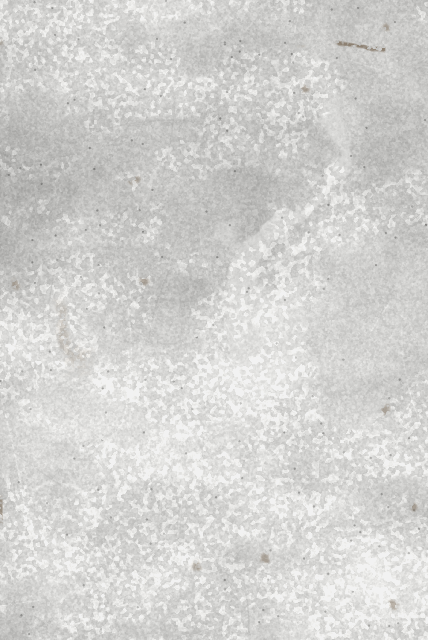
Write a WebGL 2 fragment shader that draws this texture.

```glsl
#version 300 es
precision highp float;
// Weathered pale concrete with a mineral stain, flecks, scratches and rust.
uniform vec2 u_resolution;
out vec4 fragColor;

vec3 hash(vec2 p) {
  vec3 q = fract(p.xyx * vec3(0.1031, 0.1030, 0.0973));
  q += dot(q, q.yxz + 33.33);
  return fract((q.xxy + q.yzz) * q.zyx);
}

// Cellular noise: x = smooth blend of cell values, y = nearest distance, z = nearest id
vec3 cells(vec2 p) {
  vec2 cell = floor(p), f = fract(p), sum = vec2(0.0);
  float nearest = 9.0, id = 0.0;
  for (int y = -1; y <= 1; y++)
    for (int x = -1; x <= 1; x++) {
      vec2 o = vec2(x, y);
      vec3 h = hash(cell + o);
      float d = length(o + h.xy - f);
      sum += vec2(h.z, 1.0) * exp(-7.0 * d * d);
      if (d < nearest) { nearest = d; id = h.z; }
    }
  return vec3(sum.x / sum.y, nearest, id);
}

float clouds(vec2 p) {
  float sum = 0.0, amp = 0.5;
  for (int i = 0; i < 5; i++) {
    sum += amp * cells(p).x;
    p = mat2(1.62, 1.22, -1.22, 1.62) * p + 17.0;
    amp *= 0.53;
  }
  return sum;
}

// Soft window that is 1 between a and b
float band(float v, float a, float b, float soft) {
  return smoothstep(a - soft, a + soft, v) * (1.0 - smoothstep(b - soft, b + soft, v));
}

// Pale runnel, the wash beside it and a trail of round drips
float mineralStain(vec2 p, vec2 q, float mottle) {
  float path = 0.375 + 0.14 * smoothstep(0.57, 0.72, q.y)
    - 0.11 * (1.0 - smoothstep(0.34, 0.46, q.y)) + 0.008 * sin(q.y * 37.0);
  float side = q.x - path;
  float width = 0.016 + 0.007 * sin(q.y * 23.0 + 1.0);
  float stain = (1.0 - smoothstep(width - 0.005, width + 0.006, abs(side)))
    * band(q.y, 0.39, 0.83, 0.04);
  float wash = smoothstep(0.0, 0.02, side) * (1.0 - smoothstep(0.5, 0.58, q.x))
    * band(q.y, 0.39, 0.63, 0.025) * smoothstep(0.42, 0.51, mottle);
  stain = max(stain, 0.75 * wash);
  for (int i = 0; i < 9; i++) {
    vec3 h = hash(vec2(i, 71));
    vec2 c = i < 4 ? vec2(0.345, 0.645) + float(i) * vec2(0.010, -0.018)
                   : vec2(h.x * 0.66, 0.45 + 0.35 * h.y);
    float r = i < 4 ? 0.017 / (1.0 + 0.6 * float(i)) : 0.008 + 0.012 * h.z;
    float d = length(mix(p, q, 0.35) - c);
    stain = max(stain, (i < 4 ? 0.7 : 0.4) * (1.0 - smoothstep(r * 0.6, r * 1.25, d)));
  }
  return stain;
}

// Faint bowed scratches, some light and some dark
float scratches(vec2 p) {
  float sum = 0.0;
  for (int i = 0; i < 34; i++) {
    vec3 h = hash(vec2(i, 13)), k = hash(vec2(i, 47));
    float angle = k.x * 3.14159, len = 0.02 + 0.13 * k.y * k.y;
    vec2 d = mat2(cos(angle), -sin(angle), sin(angle), cos(angle))
      * (p - h.xy * vec2(0.668, 1.0));
    d.y += (k.z - 0.5) * d.x * d.x * 3.0;
    sum += (1.0 - smoothstep(0.0004, 0.0019, abs(d.y)))
      * (1.0 - smoothstep(len * 0.5, len, abs(d.x))) * (h.z < 0.55 ? 1.0 : -1.0);
  }
  return sum;
}

void main() {
  vec2 p = gl_FragCoord.xy / u_resolution.y;
  float mottle = clouds(p * 8.0);
  vec2 warp = vec2(clouds(p * 11.0 + 40.0), clouds(p * 11.0 + 90.0)) - 0.5;
  vec2 q = p + 0.08 * warp;
  float fine = cells(p * 240.0).x, grain = cells(p * 420.0 + 9.0).x;
  float streak = cells(q * vec2(5.0, 34.0)).x;

  // Broad tone, mottling and grain
  float shade = exp(-pow((p.y - 0.69) / 0.2, 2.0))
    * (1.0 - 0.55 * smoothstep(0.32, 0.5, p.x) * (1.0 - smoothstep(0.6, 0.78, p.y)));
  float tone = 0.822 - 0.075 * shade + 0.16 * (clouds(p * 4.0 + 5.0) - 0.5)
    + 0.13 * (mottle - 0.5) + 0.045 * (streak - 0.5);
  float stain = mineralStain(p, q, mottle);
  tone = mix(tone, 0.865, 0.7 * stain);
  tone += (0.075 * (fine - 0.5) + 0.07 * (grain - 0.5)) * (1.0 - 0.35 * stain);

  // Chalky flecks gathered in patches, and thin scratches
  float patches = smoothstep(0.48, 0.62, clouds(p * vec2(6.0, 9.0) + 60.0)
    + 0.06 * (1.0 - shade) + 0.1 * (streak - 0.5));
  tone += 0.1 * patches * smoothstep(0.5, 0.75, cells(p * 170.0 + 3.0).x);
  tone += 0.035 * scratches(p) * (0.4 + fine);

  // Worn pale rings near the foot
  for (int i = 0; i < 2; i++) {
    float r = 0.035 + 0.012 * float(i);
    float d = abs(length(p + 0.02 * warp - vec2(0.13 - 0.04 * float(i), 0.045 + 0.155 * float(i))) - r);
    tone += 0.05 * (1.0 - smoothstep(0.001, 0.006, d)) * smoothstep(0.35, 0.6, mottle + 0.2 * (fine - 0.5));
  }

  // Dark pits
  vec3 pit = cells(p * 75.0 + 21.0);
  tone -= 0.2 * step(0.965, pit.z) * (1.0 - smoothstep(0.06, 0.2, pit.y));

  // Rust: scattered spots, a broken horizontal seam, a soft run and an edge
  vec3 spot = cells((p + 0.035 * warp) * 11.0 + 4.0);
  float rust = 0.65 * step(0.9, spot.z) * (1.0 - smoothstep(0.03, 0.12, spot.y));
  float seam = abs(p.y - 0.928 - 0.025 * warp.y - 0.003 * sin(p.x * 40.0));
  rust = max(rust, band(p.x, 0.47, 0.63, 0.015) * (1.0 - smoothstep(0.0012, 0.0055, seam))
    * smoothstep(0.3, 0.55, cells(p * vec2(30.0, 8.0)).x));
  rust = max(rust, 0.35 * band(q.x, 0.09, 0.112, 0.008) * band(q.y, 0.43, 0.51, 0.025));
  rust = max(rust, 0.8 * band(q.y, 0.19, 0.235, 0.008) * (1.0 - smoothstep(0.002, 0.006, p.x)));
  rust *= smoothstep(0.15, 0.6, fine);

  vec3 color = tone + vec3(0.003, 0.002, -0.006);
  color = mix(color, vec3(0.49, 0.43, 0.36), rust * 0.8);
  fragColor = vec4(clamp(color, 0.0, 0.95), 1.0);
}
```
